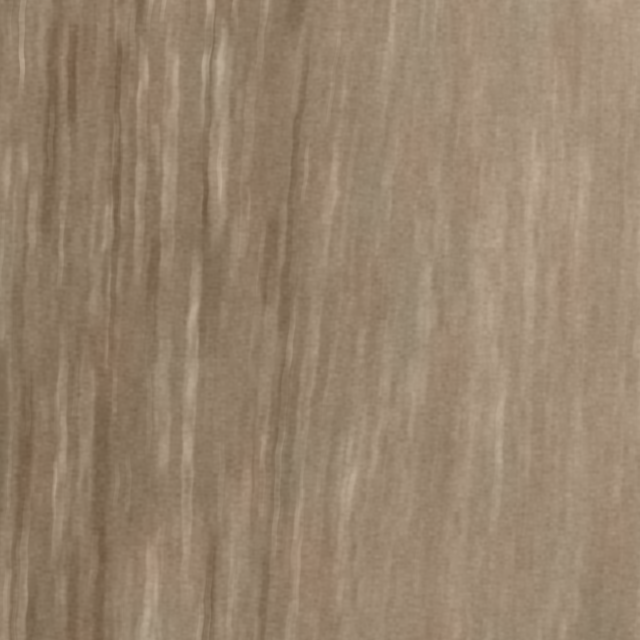
A WebGL 1 fragment shader for this texture:

```glsl
precision highp float;

uniform vec2 u_resolution;

const vec3 MEAN_WOOD = vec3(0.589, 0.513, 0.426);
const vec3 TONE_TINT = vec3(1.0, 1.02, 1.03);
const vec3 WARM_SHIFT = vec3(0.010, -0.004, -0.005);

const float SIDE_LEAN = 0.035;
const float MIDDLE_LEAN = 0.075;
const float SIDE_SHADE = 0.056;
const float HEIGHT_SHADE = 0.040;
const float BAND_SHADE = 0.012;
const float LIGHT_STREAK = 0.088;
const float SOFT_STREAK = 0.042;
const float DARK_STREAK = 0.085;
const float MOTTLE = 0.024;
const float FIBRE = 0.024;
const float WEAVE = 0.022;
const float SPECKLE = 0.022;
const float BALANCE = -0.006;

vec3 hash3(vec2 cell, float seed) {
  vec3 q = fract((cell.xyx + seed * 17.31) * vec3(0.1031, 0.1030, 0.0973));
  q += dot(q, q.yxz + 33.33);
  return fract((q.xxy + q.yzz) * q.zyx);
}

// Signed cellular noise: soft blobs of random strength, one per cell
float blobs(vec2 p, vec2 size, float seed) {
  vec2 q = p / size;
  vec2 id = floor(q - 0.5);
  float sum = 0.0;
  for (int n = 0; n < 4; n++) {
    float k = float(n);
    vec2 cell = id + vec2(mod(k, 2.0), floor(k * 0.5));
    vec3 rnd = hash3(cell, seed);
    vec2 d = (q - cell - 0.25 - 0.5 * rnd.xy) / 0.75;
    float fall = max(1.0 - dot(d, d), 0.0);
    sum += (rnd.z * 2.0 - 1.0) * fall * fall;
  }
  return sum;
}

// Tapered strokes along y, present in a given share of the cells
float streaks(vec2 p, vec2 size, float share, float softness, float seed) {
  vec2 q = p / size;
  vec2 id = floor(q - 0.5);
  float sum = 0.0;
  for (int n = 0; n < 4; n++) {
    float k = float(n);
    vec2 cell = id + vec2(mod(k, 2.0), floor(k * 0.5));
    vec3 place = hash3(cell, seed);
    vec3 form = fract(place.yzx * 37.7);
    vec2 d = abs(q - cell - 0.25 - 0.5 * place.xy);
    float halfLength = mix(0.3, 0.74, form.x);
    float halfWidth = mix(0.12, 0.36, form.y) * (1.0 - 0.4 * d.y);
    float across = 1.0 - smoothstep(1.0 - softness, 1.0 + softness, d.x / halfWidth);
    float along = 1.0 - smoothstep(0.6, 1.0, d.y / halfLength);
    sum += step(place.z, share) * across * along * mix(0.45, 1.0, form.z);
  }
  return min(sum, 1.2);
}

// Grain coordinates: steeper lean near the middle, with a slight waver
vec2 grainSpace(vec2 p) {
  float offset = (p.x - 0.55) / 0.16;
  float lean = SIDE_LEAN + MIDDLE_LEAN * exp(-offset * offset);
  float waver = 0.0016 * sin(p.y * 13.0 + p.x * 9.0)
              + 0.0009 * sin(p.y * 47.0 + p.x * 31.0)
              + 0.0008 * sin(p.y * 113.0 - p.x * 57.0);
  return vec2(p.x - lean * (p.y - 0.5) + waver, p.y);
}

void main() {
  vec2 p = gl_FragCoord.xy / u_resolution;
  vec2 g = grainSpace(p) + 1.0;
  float side = g.x - 1.0;

  // Broad shading, dark on the left and pale at the upper right
  float tone = BALANCE + SIDE_SHADE * (smoothstep(0.2, 0.9, side) * 1.5 - 0.68);
  tone += HEIGHT_SHADE * (p.y - 0.5) * smoothstep(0.2, 0.9, p.x);
  tone += BAND_SHADE * (sin(side * 23.0 + 1.7) + 0.5 * sin(side * 51.0 + p.y * 2.0));

  // Crisp strokes crowd the left; wide soft ones lie on the right
  float crisp = 1.0 - 0.68 * smoothstep(0.34, 0.66, side);
  float fibre = blobs(g, vec2(0.011, 0.055), 1.0);
  float worn = clamp(0.9 + 0.6 * fibre, 0.0, 1.3);
  float light = streaks(g, vec2(0.040, 0.38), 0.60, 0.32, 2.0)
              + 0.6 * streaks(g, vec2(0.024, 0.13), 0.40, 0.45, 3.0);
  float soft = streaks(g, vec2(0.085, 0.46), 0.60, 0.70, 4.0);
  float dark = streaks(g, vec2(0.034, 0.28), 0.42, 0.50, 6.0);
  tone += worn * (crisp * (LIGHT_STREAK * light - DARK_STREAK * dark) + SOFT_STREAK * soft);

  // Mottling, long fibres, crosswise weave and fine speckle
  tone += MOTTLE * blobs(g, vec2(0.10, 0.30), 8.0);
  tone += FIBRE * fibre;
  tone += WEAVE * blobs(p + 1.0, vec2(0.012, 0.006), 9.0);
  tone += SPECKLE * blobs(p + 1.0, vec2(0.0065, 0.0075), 11.0);

  // Patches of warmer and cooler brown
  float warmth = blobs(g, vec2(0.08, 0.15), 12.0);

  gl_FragColor = vec4(MEAN_WOOD + TONE_TINT * tone + WARM_SHIFT * warmth, 1.0);
}
```
